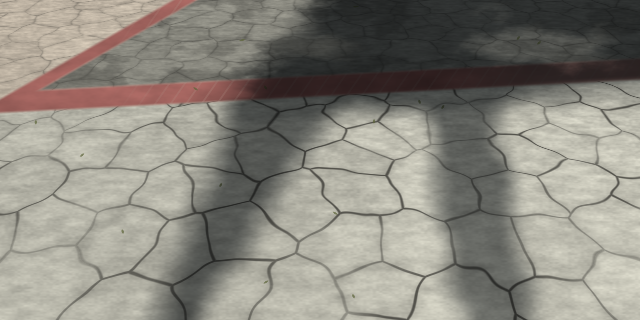
This texture is drawn by a Shadertoy shader. Its source:

```glsl
const float HORIZON = 1.61;

float hash(vec2 p) {
    vec3 q = fract(vec3(p.xyx) * 0.1031);
    q += dot(q, q.yzx + 33.33);
    return fract((q.x + q.y) * q.z);
}

float noise(vec2 p) {
    vec2 i = floor(p), f = fract(p);
    f = f * f * (3.0 - 2.0 * f);
    return mix(mix(hash(i), hash(i + vec2(1, 0)), f.x),
               mix(hash(i + vec2(0, 1)), hash(i + vec2(1, 1)), f.x), f.y);
}

float fbm(vec2 p) {
    float sum = 0.0, amp = 0.5;
    for (int i = 0; i < 5; i++) {
        sum += amp * noise(p);
        p = mat2(1.7, 1.1, -1.1, 1.7) * p + 3.7;
        amp *= 0.5;
    }
    return sum;
}

// Soft interval from lo to hi
float span(float lo, float hi, float x, float soft) {
    return smoothstep(lo - soft, lo + soft, x) * (1.0 - smoothstep(hi - soft, hi + soft, x));
}

float blob(vec2 p, vec2 centre, vec2 radius) {
    vec2 d = (p - centre) / radius;
    return exp(-dot(d, d));
}

// Stone centre in a staggered, jittered grid
vec2 stoneCentre(vec2 cell) {
    vec2 jitter = vec2(hash(cell + 7.3), hash(cell + 41.9)) - 0.5;
    return cell + 0.5 + 0.72 * jitter + vec2(0.5 * mod(cell.y, 2.0), 0.0);
}

// x: distance to the nearest joint, y: random value of the stone
vec2 paving(vec2 p) {
    vec2 base = floor(p), nearest = vec2(0), id = base;
    float best = 1e3;
    for (int j = -2; j <= 2; j++)
    for (int i = -2; i <= 2; i++) {
        vec2 cell = base + vec2(i, j);
        vec2 r = stoneCentre(cell) - p;
        if (dot(r, r) < best) { best = dot(r, r); nearest = r; id = cell; }
    }
    float edge = 1e3;
    for (int j = -2; j <= 2; j++)
    for (int i = -2; i <= 2; i++) {
        vec2 cell = id + vec2(i, j);
        if (i == 0 && j == 0) continue;
        vec2 r = stoneCentre(cell) - p;
        edge = min(edge, dot(0.5 * (nearest + r), normalize(r - nearest)));
    }
    return vec2(edge, hash(id + 5.1));
}

// Sparse leaf fragments, each turned at random
float leaves(vec2 p, float soft) {
    vec2 cell = floor(p);
    float turn = 6.28 * hash(cell + 2.0);
    vec2 d = fract(p) - 0.3 - 0.4 * vec2(hash(cell + 8.0), hash(cell + 13.0));
    d = mat2(cos(turn), sin(turn), -sin(turn), cos(turn)) * d;
    float shape = length(d * vec2(1.0, 2.4)) - 0.12;
    return step(0.95, hash(cell + 19.0)) * (1.0 - smoothstep(-soft, soft, shape));
}

// Amount of shade on the whole ground
float shade(vec2 p, float kerbLow, float grain) {
    float lower = 1.0 - smoothstep(-0.02, 0.015, p.y - kerbLow);
    float wob = 0.05 * (noise(p * 9.0) - 0.5);
    float halfA = 0.075 + 0.07 * p.y + 0.12 * p.y * p.y;
    float a = 0.76 * span(-halfA, halfA, p.x - 0.555 - 0.5 * p.y + wob, 0.07);
    float b = mix(0.64, 0.8, p.y) * span(-0.11, 0.11, p.x - 1.55 + 0.16 * p.y + wob, 0.06);
    float c = 0.86 * (1.0 - smoothstep(0.015, 0.105, kerbLow - p.y + 0.6 * wob))
            * smoothstep(0.66, 0.82, p.x) * (1.0 - 0.6 * smoothstep(1.5, 1.9, p.x));
    float ground = 1.0 - (1.0 - max(a, b)) * (1.0 - c);
    ground = min(ground, 0.86);

    // Foliage shadow with pale openings
    float edge = p.x - 0.74 - 0.85 * (p.y - 0.74) + 0.16 * (grain - 0.5);
    float far = 0.98 * smoothstep(-0.08, 0.13, edge);
    float gap = blob(p, vec2(1.68, 0.855), vec2(0.27, 0.065))
              + 0.6 * blob(p, vec2(0.98, 0.86), vec2(0.17, 0.09))
              + 0.45 * blob(p, vec2(1.53, 0.97), vec2(0.1, 0.05));
    far -= 0.36 * far * smoothstep(0.25, 0.75, gap + 0.9 * (grain - 0.5));
    return mix(far, ground, lower);
}

void mainImage(out vec4 fragColor, in vec2 fragCoord) {
    vec2 p = fragCoord / iResolution.y;
    float px = 1.0 / iResolution.y;
    float depth = HORIZON - p.y;
    vec2 ground = vec2((p.x - 1.0) * 5.6, 10.6) / depth;
    float grain = fbm(p * vec2(9.0, 20.0));
    float streak = fbm(ground * vec2(4.0, 9.0));
    float fine = noise(p * vec2(100.0, 180.0));

    // Red border and the panel it encloses
    float low = 0.648 + 0.052 * p.x, high = 0.711 + 0.053 * p.x;
    float diag = p.x - 0.578 - 1.745 * (p.y - 1.0);
    float aa = 0.003 + px;
    float above = smoothstep(-aa, aa, p.y - low);
    float insideTop = smoothstep(-aa, aa, p.y - high);
    float rightOf = smoothstep(-2.0 * aa, 2.0 * aa, diag + 0.036);
    float panel = smoothstep(-2.0 * aa, 2.0 * aa, diag - 0.036) * insideTop;
    float border = above * rightOf * (1.0 - panel);

    // Stamped stones
    vec2 warp = vec2(noise(ground * 3.0), noise(ground * 3.0 + 17.0)) - 0.5;
    vec2 stone = paving(ground + 0.17 * warp + vec2(20.3, 30.6));
    vec3 col = mix(vec3(0.725, 0.72, 0.67), vec3(0.77, 0.725, 0.66), above * (1.0 - panel));
    col *= mix(1.0, 0.77, panel);
    col *= 0.97 + 0.07 * stone.y + 0.28 * (streak - 0.48) + 0.07 * (fine - 0.5);
    col *= 0.97 + 0.09 * smoothstep(0.3, 1.6, p.x) - 0.16 * panel * smoothstep(0.45, 0.62, grain);
    float blur = px * 9.8 / (depth * depth);
    float width = 0.007 + 0.011 * noise(ground * 4.0);
    float joint = 1.0 - smoothstep(width - 0.5 * blur, width + 0.012 + 0.5 * blur, stone.x);
    joint *= mix(0.3, 0.8, smoothstep(0.25, 0.65, noise(ground * 0.9 + 4.0)));
    joint *= mix(1.0, 0.4, above) * mix(0.75, 1.0, smoothstep(0.2, 0.9, p.x));
    col *= 1.0 - 0.1 * exp(-stone.x * 14.0);
    col = mix(col, vec3(0.24, 0.235, 0.215), joint);

    // Border bricks with pale worn seams
    float seam = smoothstep(0.8, 1.0, sin((p.x - 0.7 * p.y) * 130.0));
    vec3 red = vec3(0.60, 0.37, 0.35) * (0.82 + 0.4 * grain);
    red = mix(red, vec3(0.68, 0.54, 0.50), 0.3 * seam * smoothstep(0.3, 0.6, p.x));
    red = mix(red, vec3(0.50, 0.43, 0.40), 0.6 * smoothstep(1.3, 1.8, p.x));
    col = mix(col, red, border);

    // Litter, then light and shade
    float leaf = leaves(p * vec2(14.0, 20.0), 0.03 + 8.0 * px);
    col = mix(col, vec3(0.36, 0.39, 0.22), 0.7 * leaf);
    col *= mix(vec3(1.0), vec3(0.285, 0.305, 0.325), shade(p, low, grain));
    fragColor = vec4(clamp(col, 0.0, 1.0), 1.0);
}
```
